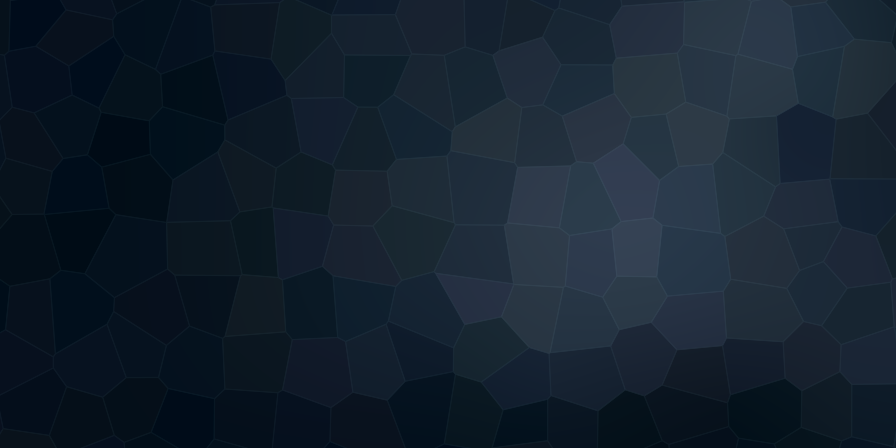
Reproduce this background procedurally as a Shadertoy shader.

```glsl
// Dark slate-blue mosaic of irregular polygons with a soft light right of centre.
// A jittered Voronoi grid forms the cells; broad Gaussian glows, sampled mostly
// at each cell's seed, set its shade, and thin pale lines trace the borders.

const float CELLS_PER_HEIGHT = 8.0;

vec3 hash3(vec2 p) {
    vec3 q = fract(p.xyx * vec3(0.1031, 0.1030, 0.0973));
    q += dot(q, q.yxz + 33.33);
    return fract((q.xxy + q.yzz) * q.zyx);
}

vec2 seedOf(vec2 cell) {
    return cell + 0.14 + 0.72 * hash3(cell + 17.0).xy;
}

float glow(vec2 p, vec2 center, vec2 radius) {
    vec2 q = (p - center) / radius;
    return exp(-dot(q, q));
}

// Light level over the canvas, in units of its height
float lightLevel(vec2 p) {
    float level = 0.06 + 0.3 * smoothstep(0.2, 1.0, p.x) * smoothstep(-0.05, 0.35, p.y);
    level += 0.50 * glow(p, vec2(1.38, 0.50), vec2(0.38, 0.30));
    level += 0.40 * glow(p, vec2(1.70, 0.90), vec2(0.25, 0.22));
    level += 0.10 * glow(p, vec2(1.20, 0.17), vec2(0.12, 0.12));
    level += 0.15 * glow(p, vec2(1.98, 0.10), vec2(0.20, 0.20));
    // Shaded pockets beside the light
    level -= 0.20 * glow(p, vec2(1.77, 0.70), vec2(0.10, 0.10));
    level -= 0.20 * glow(p, vec2(2.00, 0.88), vec2(0.07, 0.30));
    level -= 0.15 * glow(p, vec2(1.60, 0.10), vec2(0.20, 0.15));
    return level;
}

vec3 cellColor(vec2 cell, vec2 p) {
    vec3 random = hash3(cell + 71.0);
    vec2 samplePoint = mix(seedOf(cell) / CELLS_PER_HEIGHT, p, 0.3);
    float level = lightLevel(samplePoint) + 0.12 * (random.x - 0.5);
    vec3 color = mix(vec3(0.0, 0.045, 0.09), vec3(0.22, 0.28, 0.345), level);
    return color + (random - 0.5) * vec3(0.022, 0.014, 0.026);
}

void mainImage(out vec4 fragColor, in vec2 fragCoord) {
    vec2 p = fragCoord / iResolution.y;
    vec2 grid = p * CELLS_PER_HEIGHT;
    float pixel = CELLS_PER_HEIGHT / iResolution.y;

    // Nearest seed
    vec2 home = floor(grid);
    vec2 nearest = home;
    float best = 100.0;
    for (int j = -2; j <= 2; j++) {
        for (int i = -2; i <= 2; i++) {
            vec2 cell = home + vec2(i, j);
            vec2 d = seedOf(cell) - grid;
            if (dot(d, d) < best) {
                best = dot(d, d);
                nearest = cell;
            }
        }
    }

    // Distance to the closest border, blending colours across it
    vec2 seed = seedOf(nearest);
    vec3 color = cellColor(nearest, p);
    float border = 10.0;
    for (int j = -2; j <= 2; j++) {
        for (int i = -2; i <= 2; i++) {
            vec2 cell = nearest + vec2(i, j);
            if (i == 0 && j == 0) continue;
            vec2 other = seedOf(cell);
            float d = dot(0.5 * (seed + other) - grid, normalize(other - seed));
            border = min(border, d);
            if (d < pixel) {
                color = mix(color, cellColor(cell, p), 0.5 - 0.5 * smoothstep(0.0, pixel, d));
            }
        }
    }

    // Fine pale seams
    float seam = 1.0 - smoothstep(0.004, 0.008 + 0.7 * pixel, border);
    color += seam * vec3(0.026, 0.036, 0.036);

    fragColor = vec4(clamp(color, 0.0, 1.0), 1.0);
}
```
